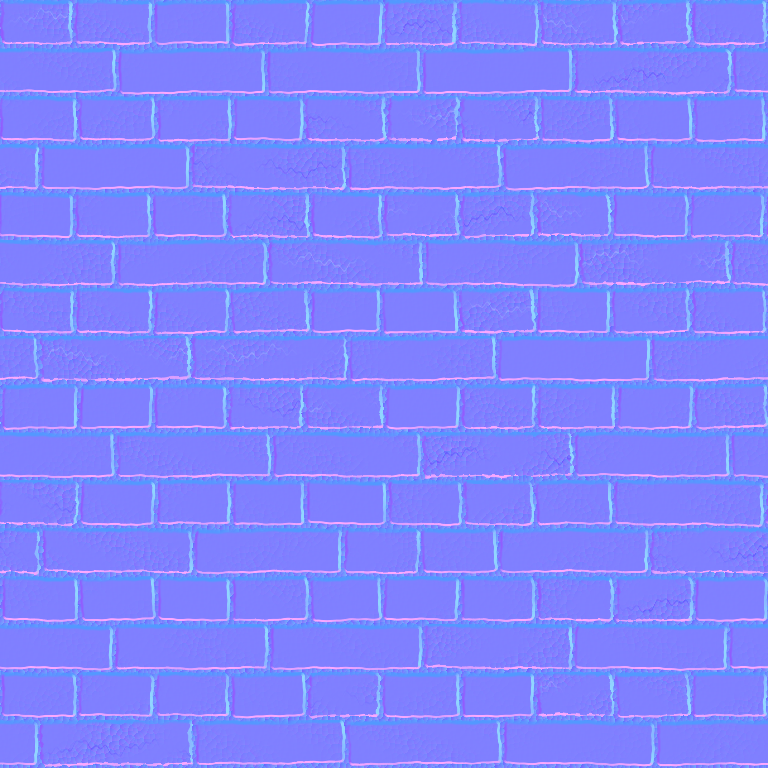
This texture map is drawn by a WebGL 1 fragment shader. Its source:

```glsl
precision highp float;
uniform vec2 u_resolution;

#define ROWS 16.0
#define HEADERS 10.0
#define STRETCHERS 5.0
#define JOINT_JITTER 0.14
#define HALF_GAP 0.06
#define WOBBLE 0.012
#define CORNER 0.06
#define GRAIN_CELLS 10.0
#define FACE_GRAIN 0.11
#define MORTAR_GRAIN 0.34

const vec3 FLAT_FACE = vec3(0.50, 0.50, 1.0);
const vec3 MORTAR = vec3(0.46, 0.54, 1.0);
const vec3 LOWER_EDGE = vec3(0.99, 0.66, 1.0);
const vec3 UPPER_EDGE = vec3(0.32, 0.60, 1.0);
const vec3 RIGHT_EDGE = vec3(0.57, 0.84, 1.0);
const vec3 LEFT_EDGE = vec3(0.57, 0.36, 1.0);

float hash(vec2 p) {
  return fract(sin(dot(p, vec2(12.99, 78.23))) * 43758.5);
}

// Layered sines, decorrelated by seed
float wave(float t, float seed) {
  float phase = seed * 40.0;
  return sin(t * 2.9 + phase) + 0.6 * sin(t * 7.7 + phase * 2.3)
       + 0.4 * sin(t * 19.0 + phase * 3.1);
}

// Cellular noise: offset to the nearest feature point, used as a slope
vec2 cellSlope(vec2 p, float period) {
  vec2 cell = floor(p), f = fract(p), nearest = vec2(2.0);
  for (int y = -1; y <= 1; y++) {
    for (int x = -1; x <= 1; x++) {
      vec2 o = vec2(float(x), float(y));
      vec2 id = mod(cell + o, period);
      vec2 r = o + vec2(hash(id), hash(id + 37.7)) - f;
      if (dot(r, r) < dot(nearest, nearest)) nearest = r;
    }
  }
  return nearest;
}

// Position of upright joint i in a course
float jointX(float i, float row, float count, float shift) {
  float jitter = hash(vec2(mod(i, count) + 3.0, row + 11.0)) - 0.5;
  return (i + shift) * ROWS / count + jitter * JOINT_JITTER;
}

float band(float d, float halfWidth, float soft) {
  return 1.0 - smoothstep(max(halfWidth - soft, 0.0), halfWidth + soft, abs(d));
}

void main() {
  vec2 p = gl_FragCoord.xy / u_resolution * ROWS;
  float aa = 0.5 * ROWS / min(u_resolution.x, u_resolution.y);
  vec2 grain = cellSlope(p * GRAIN_CELLS, ROWS * GRAIN_CELLS);

  // Courses alternate between stretchers and headers
  float row = floor(p.y);
  bool isLong = mod(row, 2.0) < 0.5;
  float count = isLong ? STRETCHERS : HEADERS;
  float shift = isLong ? (mod(row, 4.0) < 0.5 ? 0.25 : 0.75) : 0.0;

  // Brick containing this point
  float i = floor(p.x * count / ROWS - shift);
  if (p.x < jointX(i, row, count, shift)) i -= 1.0;
  else if (p.x >= jointX(i + 1.0, row, count, shift)) i += 1.0;
  float first = i, last = i + 1.0;
  if (row == 5.0 && i > 7.5 && i < 9.5) { first = 8.0; last = 10.0; }
  float left = jointX(first, row, count, shift);
  float right = jointX(last, row, count, shift);
  float id = mod(first, count);
  if (row == 4.0 && i == 2.0) {
    float middle = 0.5 * (left + right);
    if (p.x < middle) right = middle;
    else { left = middle; id += 20.0; }
  }
  float seed = hash(vec2(id, row) + 5.3);
  float wear = hash(vec2(id, row) + 19.1);

  // Worn, slightly tilted rounded box
  vec2 lo = vec2(left + HALF_GAP, row + 0.075 + 0.03 * seed);
  vec2 hi = vec2(right - HALF_GAP, row + 0.925 + 0.03 * wear);
  vec2 c = p - 0.5 * (lo + hi);
  float tilt = (hash(vec2(seed, wear)) - 0.5) * 0.03;
  vec2 warped = c + WOBBLE * vec2(wave(p.y * 1.7, seed) * (0.6 + wear), wave(p.x, wear));
  warped += vec2(-tilt * 2.0 * c.y, tilt * c.x);
  warped += grain * 0.035 * wear * wear;
  vec2 q = abs(warped) - 0.5 * (hi - lo) + CORNER;
  vec2 outer = max(q, 0.0);
  float d = length(outer) + min(max(q.x, q.y), 0.0) - CORNER;
  vec2 n = q.x > q.y ? vec2(1.0, 0.0) : vec2(0.0, 1.0);
  if (min(q.x, q.y) > 0.0) n = normalize(outer);
  n *= sign(warped);

  // Face grain in patches, rougher mortar
  float patchy = 0.5 + 0.5 * sin(p.x * 2.3 + seed * 30.0 + 1.5 * sin(p.y * 4.1 + wear * 9.0));
  float rough = FACE_GRAIN * wear * patchy;
  vec3 col = FLAT_FACE;
  col.rg += grain.yx * vec2(1.0, -1.0) * rough;

  // Faint scars on a few faces
  float scarLine = c.y - 0.10 * wave(c.x * 1.6, seed) - 0.25 * (seed - 0.5);
  float scar = band(scarLine, 0.018, aa) * step(0.72, wear) * patchy;
  col.rg += vec2(0.06, 0.09) * scar * (seed > 0.5 ? 1.0 : -1.0);

  vec3 bed = MORTAR;
  bed.rg += grain.yx * vec2(0.6, -1.0) * MORTAR_GRAIN * 0.5;
  col = mix(col, bed, smoothstep(-aa, aa, d));

  // Edges shaded by the way they face
  float fade = 0.82 + 0.18 * sin(p.x * 3.0 + p.y * 5.0 + seed * 20.0);
  col = mix(col, UPPER_EDGE, max(n.y, 0.0) * band(d - 0.015, 0.04, aa + 0.02) * fade);
  col = mix(col, LEFT_EDGE, max(-n.x, 0.0) * band(d, 0.025, aa + 0.015) * fade);
  col = mix(col, RIGHT_EDGE, max(n.x, 0.0) * band(d, 0.03, aa) * fade);
  col = mix(col, LOWER_EDGE, max(-n.y, 0.0) * band(d, 0.021, aa) * (0.3 + 0.7 * fade));

  gl_FragColor = vec4(clamp(col, 0.0, 1.0), 1.0);
}
```
